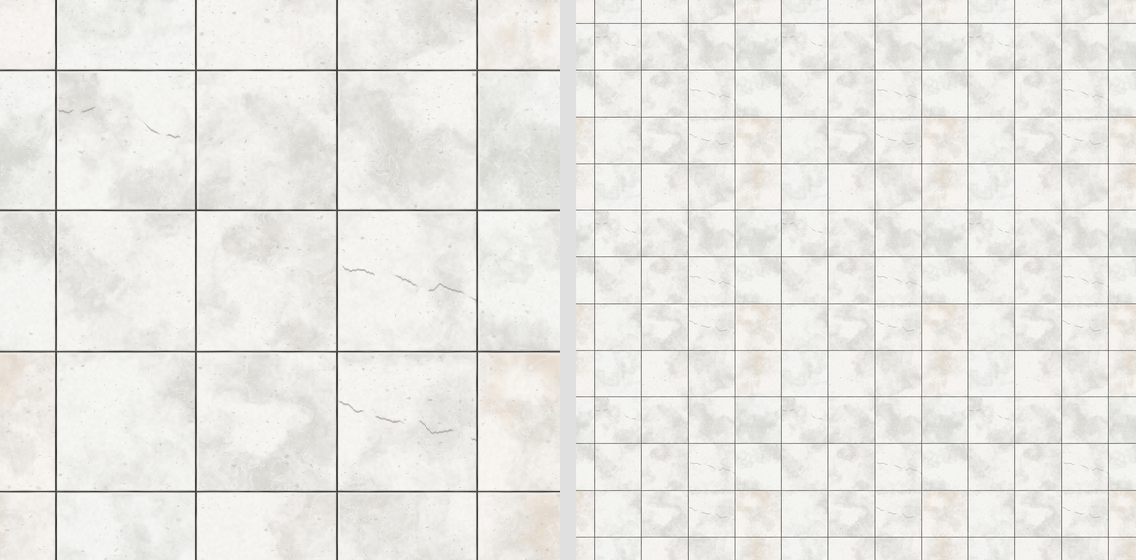
Left: one tile. Right: repeated 3 by 3.
Reproduce this texture procedurally as a Shadertoy shader.

```glsl
// Pale stone tiles, four by four, set in thin dark joints.
// Each tile gets its own patch of layered noise for clouds, veins, pits and cracks;
// tile numbers wrap at the canvas border, so the sheet repeats without a seam.

float hash(vec2 p) {
    vec3 q = fract(p.xyx * 0.1031);
    q += dot(q, q.yzx + 33.33);
    return fract((q.x + q.y) * q.z);
}

float noise(vec2 p) {
    vec2 i = floor(p), f = fract(p);
    f = f * f * (3.0 - 2.0 * f);
    return mix(mix(hash(i), hash(i + vec2(1, 0)), f.x),
               mix(hash(i + vec2(0, 1)), hash(i + vec2(1, 1)), f.x), f.y);
}

float fbm(vec2 p) {
    float sum = 0.0, amp = 0.5;
    for (int i = 0; i < 5; i++) {
        sum += amp * noise(p);
        p = mat2(1.6, 1.2, -1.2, 1.6) * p + 17.3;
        amp *= 0.55;
    }
    return sum / 1.055;
}

// Thin bright line where the noise crosses its middle value
float vein(vec2 p, float width) {
    return 1.0 - smoothstep(0.0, width, abs(fbm(p) - 0.5));
}

// Scattered small pits, each kept inside its own cell
float pits(vec2 p, float density) {
    vec2 cell = floor(p);
    vec2 centre = 0.3 + 0.4 * vec2(hash(cell + 3.1), hash(cell + 8.7));
    vec2 d = fract(p) - centre;
    d += 0.22 * (vec2(noise(p * 4.0), noise(p * 4.0 + 31.0)) - 0.5);
    float radius = mix(0.07, 0.24, pow(hash(cell + 5.3), 3.0));
    float shown = step(hash(cell), density) * (0.3 + 0.7 * hash(cell + 9.9));
    return shown * (1.0 - smoothstep(radius * 0.5, radius + 0.06, length(d * vec2(1.0, 1.3))));
}

// Broken crack running across a tile, falling to the right
float crack(vec2 f, vec2 seed, float height) {
    float path = height - 0.24 * (f.x - 0.5) + 0.2 * (fbm(vec2(f.x * 5.0, 0.0) + seed) - 0.5);
    float gaps = smoothstep(0.3, 0.6, noise(vec2(f.x * 13.0, 7.0) + seed));
    return gaps * (1.0 - smoothstep(0.002, 0.011, abs(f.y - path)));
}

void mainImage(out vec4 fragColor, in vec2 fragCoord) {
    vec2 uv = fragCoord / iResolution.xy;
    float px = 4.0 / min(iResolution.x, iResolution.y);

    // Tile layout with slightly uneven joint spacing
    vec2 p = uv * 4.0 - vec2(0.404, 0.493) + 0.006 * sin(6.28318 * uv);
    vec2 id = mod(floor(p), 4.0), f = fract(p);
    vec2 seed = 61.0 * id + 20.0;
    float tone = hash(id + 40.5), warmth = hash(id + 71.2), kind = hash(id + 12.8);

    // Cloudy body, darker in some tiles
    vec2 warp = vec2(fbm(f * 4.0 + seed + 9.0), fbm(f * 4.0 + seed + 27.0)) - 0.5;
    float cloud = fbm(f * 2.6 + seed + 1.4 * warp) + 0.14 * (tone - 0.5);
    cloud += 0.16 * (fbm(f * 15.0 + seed) - 0.5);
    vec3 stone = mix(vec3(0.962, 0.954, 0.943), vec3(0.865, 0.855, 0.835),
                     smoothstep(0.35, 0.82, cloud));
    stone += mix(vec3(-0.008, 0.002, 0.003), vec3(0.006, -0.001, -0.006), warmth);

    // Fine grain and faint ochre stains
    stone += 0.022 * (noise(f * 52.0 + seed) - 0.5);
    float stain = smoothstep(0.56, 0.8, fbm(f * vec2(2.6, 1.7) + seed + 140.0));
    stone = mix(stone, vec3(0.90, 0.84, 0.77), 0.6 * stain * step(0.7, warmth));

    // Pale veins, strongest over the darker clouds
    float veins = max(vein(f * 4.0 + seed + warp + 80.0, 0.02),
                      0.7 * vein(f * 8.0 + seed + warp + 110.0, 0.025));
    stone = mix(stone, vec3(0.965, 0.96, 0.95), 0.5 * veins * smoothstep(0.4, 0.62, cloud));

    // Pits in two sizes, gathered in patches, and cracks in a few tiles
    float patches = smoothstep(0.35, 0.7, fbm(f * 3.0 + seed + 200.0));
    float wear = max(pits(f * 13.0 + seed, 0.08 + 0.3 * patches),
                     0.8 * pits(f * 27.0 + seed + 5.0, 0.05 + 0.35 * patches));
    stone = mix(stone, vec3(0.74, 0.73, 0.70), 0.55 * wear);
    float split = crack(f, seed, 0.4 + 0.3 * tone) * step(0.68, kind);
    stone = mix(stone, vec3(0.67, 0.65, 0.62), 0.75 * split);

    // Lit rim on the left and top of each tile, soft shade by the joint
    vec2 e = min(f, 1.0 - f);
    float edge = min(e.x, e.y);
    float rim = 1.0 - smoothstep(0.014, 0.026, min(f.x, 1.0 - f.y));
    stone = mix(stone, vec3(0.97, 0.965, 0.955), 0.65 * rim);
    stone *= 1.0 - 0.1 * (1.0 - smoothstep(0.005, 0.014, edge));

    // Dark joint with a little unevenness in width
    float halfWidth = 0.0058 + 0.0012 * (noise(f * 9.0 + seed) - 0.5);
    float joint = 1.0 - smoothstep(halfWidth - 0.5 * px, halfWidth + 0.5 * px, edge);
    vec3 grout = mix(vec3(0.22, 0.21, 0.20), vec3(0.33, 0.33, 0.31), noise(f * 14.0 + seed + 50.0));
    fragColor = vec4(mix(stone, grout, joint), 1.0);
}
```
